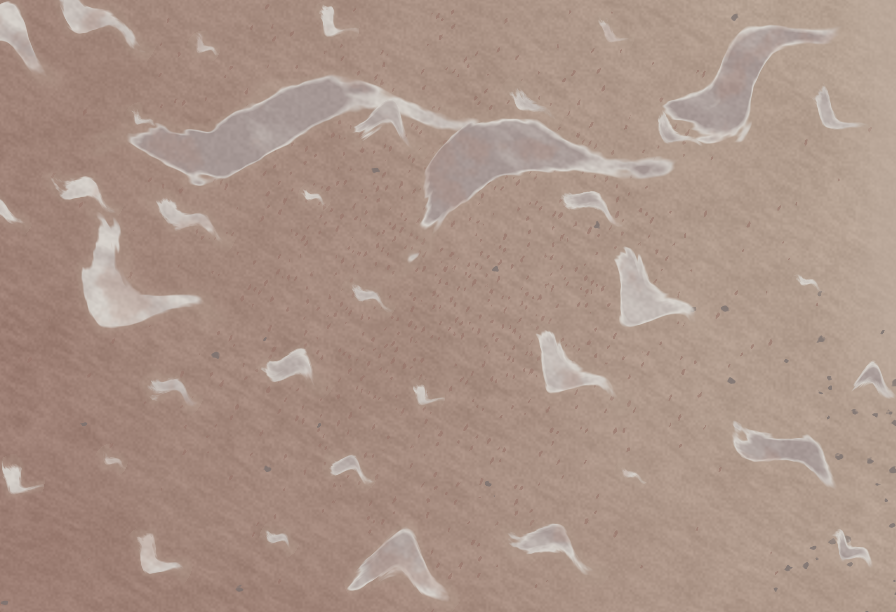
Write a Shadertoy shader that draws this texture.

```glsl
// Hazy aerial view of a rippled red-to-tan desert scattered with pale salt pans.
#define RED_SAND vec3(0.612, 0.495, 0.452)
#define TAN_SAND vec3(0.712, 0.636, 0.577)
#define SALT_WHITE vec3(0.840, 0.822, 0.800)
#define SILT_GREY vec3(0.645, 0.592, 0.582)
#define SHRUB_DARK vec3(0.470, 0.435, 0.430)
#define WIND_ANGLE -0.52
#define RIPPLE_CONTRAST 0.075
#define GRAIN_CONTRAST 0.040
#define BIG_PANS 3
#define SMALL_PANS 34
#define EDGE_SOFTNESS 0.0025

float hash(vec2 p) {
    vec3 q = fract(vec3(p.xyx) * 0.1031);
    q += dot(q, q.yzx + 33.33);
    return fract((q.x + q.y) * q.z);
}

float noise(vec2 p) {
    vec2 i = floor(p), f = fract(p);
    f = f * f * (3.0 - 2.0 * f);
    return mix(mix(hash(i), hash(i + vec2(1, 0)), f.x),
               mix(hash(i + vec2(0, 1)), hash(i + vec2(1, 1)), f.x), f.y);
}

float fbm(vec2 p) {
    float sum = 0.0, amp = 0.53;
    for (int i = 0; i < 4; i++) {
        sum += amp * noise(p);
        p = mat2(0.8, 0.6, -0.6, 0.8) * p * 2.07 + 17.3;
        amp *= 0.5;
    }
    return sum;
}

// Coordinates in a frame whose x axis points along the angle
vec2 along(vec2 v, float angle) {
    float c = cos(angle), s = sin(angle);
    return vec2(c * v.x + s * v.y, c * v.y - s * v.x);
}

// Depth inside a ragged, tapering, bent pan; negative outside
float panDepth(vec2 p, vec2 centre, vec2 halfSize, float angle, float seed) {
    vec2 v = p - centre;
    if (length(v) > 1.7 * halfSize.x) return -1.0;
    vec2 q = along(v, angle);
    float u = q.x / halfSize.x;
    q.y += halfSize.y * (seed - 0.5) * 2.2 * (u * u - 0.3);
    q.y += halfSize.y * 0.5 * sin(u * 3.5 + seed * 6.0);
    float width = halfSize.y * mix(1.15, 0.5, smoothstep(-0.7, 0.9, u));
    float rough = fbm(vec2(0.5, 1.0) * q * 0.9 / halfSize.y + seed * 91.0) - 0.5;
    return (1.0 - length(vec2(u, q.y / width)) + 1.5 * rough) * width;
}

// Scattered blobs, stretched along the angle
float specks(vec2 p, vec2 scale, float angle, float density) {
    vec2 g = along(p, angle) * scale, id = floor(g);
    vec2 jitter = vec2(hash(id + 3.1), hash(id + 8.7)) - 0.5;
    float radius = mix(0.12, 0.30, hash(id + 5.3));
    float d = length(fract(g) - 0.5 - 0.4 * jitter) + 0.25 * (noise(g * 5.0) - 0.5);
    return step(hash(id), density) * (1.0 - smoothstep(radius * 0.55, radius, d));
}

vec3 desert(vec2 p) {
    float mottle = fbm(p * 3.5 + 4.0) - 0.5;
    float t = p.x * 0.65 + (p.y - 0.5) * 0.2 + 0.22 * mottle;
    vec3 sand = mix(RED_SAND, TAN_SAND, clamp(t, -0.05, 1.05));
    sand += vec3(0.035, 0.04, 0.04) * (fbm(p * 9.0 + 40.0) - 0.5);

    // Wind ripples and fine grain
    vec2 w = along(p + 0.012 * noise(p * 9.0), WIND_ANGLE);
    float ripple = 0.6 * noise(w * vec2(32.0, 105.0)) + 0.4 * noise(w * vec2(60.0, 190.0));
    sand += (ripple - 0.5) * RIPPLE_CONTRAST * mix(0.5, 1.0, noise(p * 5.0));
    sand += (noise(p * 260.0) - 0.5) * GRAIN_CONTRAST;

    // Short red dune faces near the middle
    float heart = exp(-9.0 * dot(p - vec2(0.72, 0.56), p - vec2(0.72, 0.56)));
    float dash = specks(p, vec2(45.0, 95.0), 1.1, 0.55 * heart);
    sand = mix(sand, vec3(0.59, 0.45, 0.41), 0.6 * dash);

    // Pale wash by the right edge
    float wash = smoothstep(1.36, 1.48, p.x + 0.1 * mottle) * smoothstep(0.25, 0.5, p.y);
    return mix(sand, vec3(0.75, 0.68, 0.63), 0.5 * wash);
}

void mainImage(out vec4 fragColor, in vec2 fragCoord) {
    vec2 p = fragCoord / iResolution.y;
    vec3 color = desert(p);

    // Dark shrub patches, thickest at lower right
    float shrubs = 0.008 + 0.22 * smoothstep(1.15, 1.45, p.x) * (1.0 - smoothstep(0.3, 0.6, p.y));
    color = mix(color, SHRUB_DARK, 0.75 * specks(p, vec2(38.0, 46.0), 0.3, shrubs));

    // Deepest pan here: broad grey ones above, small pale ones everywhere
    float depth = -1.0, grey = 0.0;
    for (int i = 0; i < BIG_PANS + SMALL_PANS; i++) {
        float k = float(i), seed = hash(vec2(k, 7.0)), size = hash(vec2(k, 21.0));
        vec2 centre = vec2(0.48 + 0.37 * k, 0.72 + 0.24 * fract(0.35 + 0.66 * k));
        vec2 halfSize = vec2(0.23 - 0.025 * k * k, 0.052);
        float angle = 0.1 + 0.14 * k * k, tone = 0.9;
        if (i >= BIG_PANS) {
            centre = fract(k * vec2(0.7549, 0.5698) + vec2(0.13, 0.41));
            centre.x = 1.46 * pow(centre.x, 1.25);
            float reach = mix(0.016, 0.075, size * size) + (i % 11 == 5 ? 0.03 : 0.0);
            halfSize = reach * vec2(1.0, mix(0.26, 0.55, hash(vec2(k, 33.0))));
            angle = WIND_ANGLE + 0.6 * (seed - 0.45);
            tone = clamp(0.55 * centre.x + 0.6 * (seed - 0.5), 0.0, 0.8);
        }
        float d = panDepth(p, centre, halfSize, angle, seed);
        if (d > depth) { depth = d; grey = tone; }
    }

    // Salt crust: pale rim, streaked silt inside
    vec2 w = along(p, WIND_ANGLE);
    float streak = fbm(w * vec2(14.0, 34.0) + 60.0);
    float silt = grey * smoothstep(0.001, 0.010, depth) + 1.1 * (streak - 0.5);
    vec3 crust = mix(SALT_WHITE, SILT_GREY, clamp(silt + 0.12, 0.0, 1.0));
    crust = mix(crust, RED_SAND * 1.1, 0.35 * smoothstep(0.55, 0.75, fbm(p * 16.0)));
    crust += (noise(p * 190.0) - 0.5) * GRAIN_CONTRAST;
    color = mix(color, TAN_SAND, 0.3 * smoothstep(-0.018, 0.0, depth));
    float cover = smoothstep(-EDGE_SOFTNESS, EDGE_SOFTNESS, depth);
    fragColor = vec4(mix(color, crust, 0.95 * cover), 1.0);
}
```
